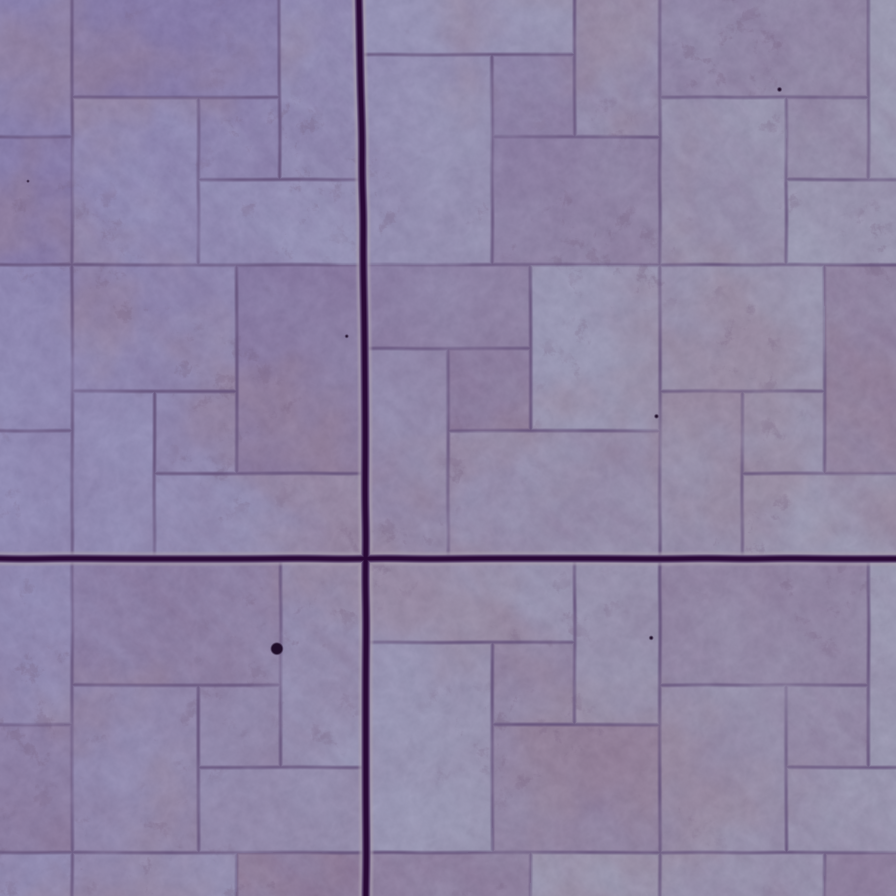
Give the GLSL for this texture, as a Shadertoy shader.

```glsl
vec2 hash2(vec2 p) {
    return fract(sin(vec2(dot(p, vec2(127.1, 311.7)), dot(p, vec2(269.5, 183.3)))) * 4375.85);
}

// Distance to the nearest scattered point
float cellular(vec2 p) {
    vec2 cell = floor(p);
    float nearest = 2.0;
    for (int y = -1; y <= 1; y++)
        for (int x = -1; x <= 1; x++) {
            vec2 c = cell + vec2(x, y);
            nearest = min(nearest, length(c + hash2(c) - p));
        }
    return nearest;
}

// Layered warped sines, about -1 to 1
float clouds(vec2 p) {
    float sum = 0.0, weight = 0.6;
    for (int i = 0; i < 5; i++) {
        sum += weight * sin(p.x + 1.4 * sin(p.y * 0.8)) * sin(p.y + 1.2 * sin(p.x * 0.7));
        p = mat2(1.5, 1.2, -1.2, 1.5) * p + 1.7;
        weight *= 0.62;
    }
    return sum;
}

// Four stones turn around a small middle one; returns bounds and index
vec4 stoneBounds(vec2 f, vec2 lo, vec2 hi, out int index) {
    if (f.x < hi.x && f.y < lo.y) { index = 0; return vec4(0.0, 0.0, hi.x, lo.y); }
    if (f.x >= hi.x && f.y < hi.y) { index = 1; return vec4(hi.x, 0.0, 1.0, hi.y); }
    if (f.x >= lo.x && f.y >= hi.y) { index = 2; return vec4(lo.x, hi.y, 1.0, 1.0); }
    if (f.x < lo.x) { index = 3; return vec4(0.0, lo.y, lo.x, 1.0); }
    index = 4;
    return vec4(lo, hi);
}

// Lightness of the stones in the four blocks of a slab
const float tones[20] = float[20](
    0.9, 0.7, 0.25, 0.95, 0.35,
    0.4, 0.9, 0.75, 0.75, 0.6,
    0.4, 0.95, 0.75, 0.8, 0.15,
    0.75, 0.2, 0.8, 0.8, 0.65);

void mainImage(out vec4 fragColor, in vec2 fragCoord) {
    vec2 uv = fragCoord / iResolution.xy;
    uv.y = 1.0 - uv.y;

    // Block grid, with a slightly bent vertical seam
    vec2 p = (uv - vec2(0.4085, 0.6235)) / 0.328;
    p.x += 0.024 * pow(1.0 - uv.y, 3.0) * exp(-16.0 * p.x * p.x);
    p += 0.0008 * sin(p.yx * 13.0 + 2.0 * sin(p.yx * 5.0));
    vec2 block = floor(p), odd = mod(block, 2.0), f = p - block;

    // Stone under this point
    vec2 lo = vec2(mix(0.43, 0.28, odd.y), mix(0.285, 0.43, odd.x));
    int index;
    vec4 bounds = stoneBounds(f, lo, lo + 0.28, index);
    vec2 inset = min(f - bounds.xy, bounds.zw - f);
    float edge = min(inset.x, inset.y);
    vec2 seed = hash2(block * 5.0 + float(index) * 1.37 + 3.0);

    // Stone colour: tone, cloudy stains and diagonal streaks
    vec2 q = p + seed * 9.0;
    float streak = clouds(vec2(q.x + q.y, (q.y - q.x) * 4.0) * 4.0);
    float tone = tones[int(odd.x + 2.0 * odd.y) * 5 + index] + 0.25 * (seed.x - 0.5);
    tone += 0.22 * clouds(q * 6.0) + 0.2 * streak * seed.y;
    tone += 0.15 * (uv.x - 0.5) + 0.05;
    vec3 mauve = mix(vec3(0.5, 0.45, 0.64), vec3(0.54, 0.47, 0.595), smoothstep(0.1, 1.2, uv.x + uv.y));
    vec3 pale = mix(vec3(0.57, 0.55, 0.71), vec3(0.6, 0.585, 0.685), smoothstep(0.1, 1.0, uv.x + 0.3 * uv.y));
    vec3 color = mix(mauve, pale, clamp(tone, -0.1, 1.15));
    float warmth = smoothstep(0.2, 1.0, clouds(p * 2.3 + 4.0) + 0.5 * seed.y - 0.1);
    color = mix(color, vec3(0.59, 0.5, 0.57), 0.4 * warmth);

    // Rough grain and soft irregular blemishes
    color += 0.018 * (cellular(p * 30.0 + clouds(p * 9.0)) - 0.45) + 0.016 * clouds(p * 38.0);
    float blemish = smoothstep(0.35, 0.9, clouds(p * 24.0 + 5.0)) * smoothstep(-0.1, 0.6, clouds(p * 4.0 + 8.0));
    color = mix(color, vec3(0.46, 0.38, 0.5), 0.3 * blemish);

    // Thin soft joints, fainter in places
    float joint = 1.0 - smoothstep(0.0, 0.011, edge);
    color = mix(color, vec3(0.4, 0.33, 0.49), joint * clamp(0.68 + 0.35 * clouds(p * 5.0 + 2.0), 0.25, 0.9));

    // Dark slab seams every second block, with pale rims
    vec2 toSeam = abs(p - 2.0 * round(p * 0.5));
    float seam = min(toSeam.x, toSeam.y + 0.001);
    color = mix(color, vec3(0.66, 0.62, 0.68), 0.6 * smoothstep(0.03, 0.017, seam));
    color = mix(color, vec3(0.36, 0.27, 0.44), smoothstep(0.018, 0.01, seam));
    color = mix(color, vec3(0.16, 0.03, 0.21), smoothstep(0.013, 0.004, seam));

    // One large spot and a few scattered specks
    float spot = length(uv - vec2(0.309, 0.724)) - 0.0065;
    for (int i = 0; i < 5; i++) {
        vec2 h = hash2(vec2(i, 4.7));
        spot = min(spot, length(uv - h) - 0.001 - 0.0012 * h.x);
    }
    color = mix(color, vec3(0.12, 0.05, 0.16), smoothstep(0.0015, -0.0015, spot));

    fragColor = vec4(color, 1.0);
}
```
